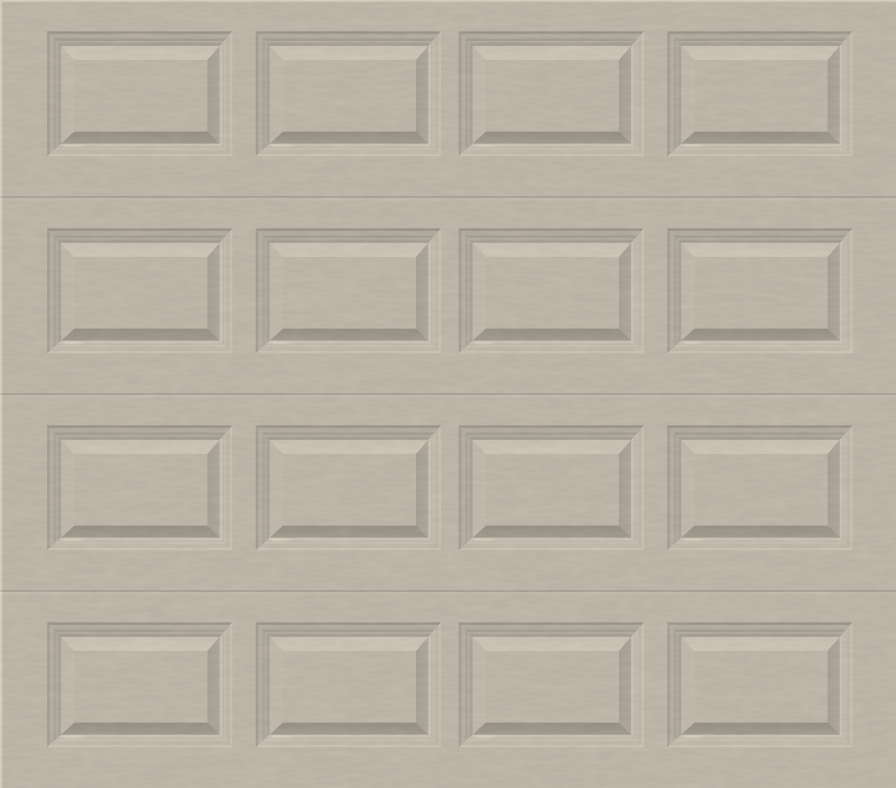
Write a WebGL 1 fragment shader that draws this pattern.

```glsl
precision highp float;

uniform vec2 u_resolution;

// One unit is the height of one door section.
const float ROWS = 4.0;
const float CENTRE_X = 0.502;                // share of the canvas width
const float INNER_COLUMN = 0.515;            // centre line to nearest panel centre
const float COLUMN_STEP = 1.059;             // nearest to outermost panel centre
const float PANEL_Y = 0.524;
const vec2 PANEL_HALF = vec2(0.470, 0.317);
const float LINE_WIDTH = 0.012;
const float BEVEL_START = 0.068;
const float BEVEL_END = 0.133;
const vec2 REVEAL_LOW = vec2(1.04, 0.94);    // frame width scale, left and bottom
const vec2 REVEAL_HIGH = vec2(0.95, 1.09);   // frame width scale, right and top

const vec3 PAINT = vec3(0.738, 0.708, 0.657);
// Brightness offsets: thin line, moulding, inner groove, bevel.
const vec4 TOP_TONES = vec4(-0.12, -0.055, -0.065, 0.075);
const vec4 LEFT_TONES = vec4(-0.085, -0.045, -0.055, 0.015);
const vec4 RIGHT_TONES = vec4(0.05, 0.005, 0.055, -0.105);
const vec4 BOTTOM_TONES = vec4(0.05, 0.015, 0.05, -0.185);
const float SEAM_DARK = 0.13;
const float SEAM_LIGHT = 0.025;
const float EDGE_LIGHT = 0.13;
const float GLINT = 0.06;
const vec2 GRAIN_FINE = vec2(11.0, 46.0);
const vec2 GRAIN_COARSE = vec2(3.0, 17.0);
const float FINE_DEPTH = 0.035;
const float COARSE_DEPTH = 0.022;

vec2 hash2(vec2 cell) {
  vec2 k = vec2(dot(cell, vec2(127.1, 311.7)), dot(cell, vec2(269.5, 183.3)));
  return fract(sin(k) * 43758.5);
}

// Distance to the nearest scattered point.
float cellular(vec2 p) {
  vec2 cell = floor(p);
  vec2 local = fract(p);
  float nearest = 2.0;
  for (int j = -1; j <= 1; j++) {
    for (int i = -1; i <= 1; i++) {
      vec2 offset = vec2(float(i), float(j));
      nearest = min(nearest, length(offset + hash2(cell + offset) - local));
    }
  }
  return nearest;
}

// Antialiased coverage of the interval from a to b.
float band(float d, float a, float b, float pixel) {
  return clamp((d - a) / pixel + 0.5, 0.0, 1.0)
       - clamp((d - b) / pixel + 0.5, 0.0, 1.0);
}

// Brightness across one side of the frame, from its outer edge inward.
float frameShade(float d, vec4 tones, float pixel) {
  float lines = band(d, 0.0, LINE_WIDTH, pixel)
              + 0.6 * band(d, 0.033, 0.033 + LINE_WIDTH, pixel);
  float moulding = band(d, 0.0, BEVEL_START, pixel);
  float groove = band(d, BEVEL_START - 0.015, BEVEL_START, pixel);
  float slope = clamp((d - BEVEL_START) / (BEVEL_END - BEVEL_START), 0.0, 1.0);
  float bevel = band(d, BEVEL_START, BEVEL_END, pixel) * mix(0.78, 1.1, slope);
  return dot(tones, vec4(lines, moulding, groove, bevel));
}

float panelShade(vec2 q, float pixel) {
  vec2 high = step(vec2(0.0), q);
  vec2 inset = (PANEL_HALF - abs(q)) / mix(REVEAL_LOW, REVEAL_HIGH, high);
  float depth = min(inset.x, inset.y);
  float vertical = frameShade(depth, mix(LEFT_TONES, RIGHT_TONES, high.x), pixel);
  float horizontal = frameShade(depth, mix(BOTTOM_TONES, TOP_TONES, high.y), pixel);
  float miter = clamp((inset.x - inset.y) / pixel + 0.5, 0.0, 1.0);

  // Short glint below the lower left corner of the bevel
  vec2 corner = q + PANEL_HALF;
  float glint = band(corner.y, 0.045, 0.06, pixel)
              * smoothstep(0.07, 0.095, corner.x)
              * (1.0 - smoothstep(0.14, 0.21, corner.x));
  return mix(vertical, horizontal, miter) + GLINT * glint;
}

void main() {
  float pixel = ROWS / u_resolution.y;
  vec2 p = gl_FragCoord.xy * pixel;
  float width = u_resolution.x * pixel;

  // Four columns mirrored about the centre line, rows repeated
  float x = p.x - CENTRE_X * width;
  float column = INNER_COLUMN
               + COLUMN_STEP * step(INNER_COLUMN + 0.5 * COLUMN_STEP, abs(x));
  float side = mix(-1.0, 1.0, step(0.0, x));
  vec2 q = vec2(x - side * column, fract(p.y) - PANEL_Y);
  float shade = 1.0 + panelShade(q, pixel);

  // Seams between sections
  float seamRow = clamp(floor(p.y + 0.5), 1.0, ROWS - 1.0);
  float seam = p.y - seamRow;
  shade -= SEAM_DARK * band(seam, -0.004, 0.004, pixel);
  shade += SEAM_LIGHT * band(seam, -0.018, -0.004, pixel);

  // Lit left and top edges
  shade += EDGE_LIGHT * max(band(p.x, -1.0, 0.011, pixel),
                            band(ROWS - p.y, -1.0, 0.009, pixel));

  // Embossed horizontal grain, offset in every section
  vec2 g = p + vec2(3.7 * floor(p.y), 0.0);
  g.y += 0.006 * sin(5.0 * g.x) + 0.004 * sin(13.0 * g.x + 2.0);
  shade += FINE_DEPTH * (cellular(g * GRAIN_FINE) - 0.48);
  shade += COARSE_DEPTH * (cellular(g * GRAIN_COARSE) - 0.48);

  gl_FragColor = vec4(PAINT * shade, 1.0);
}
```
